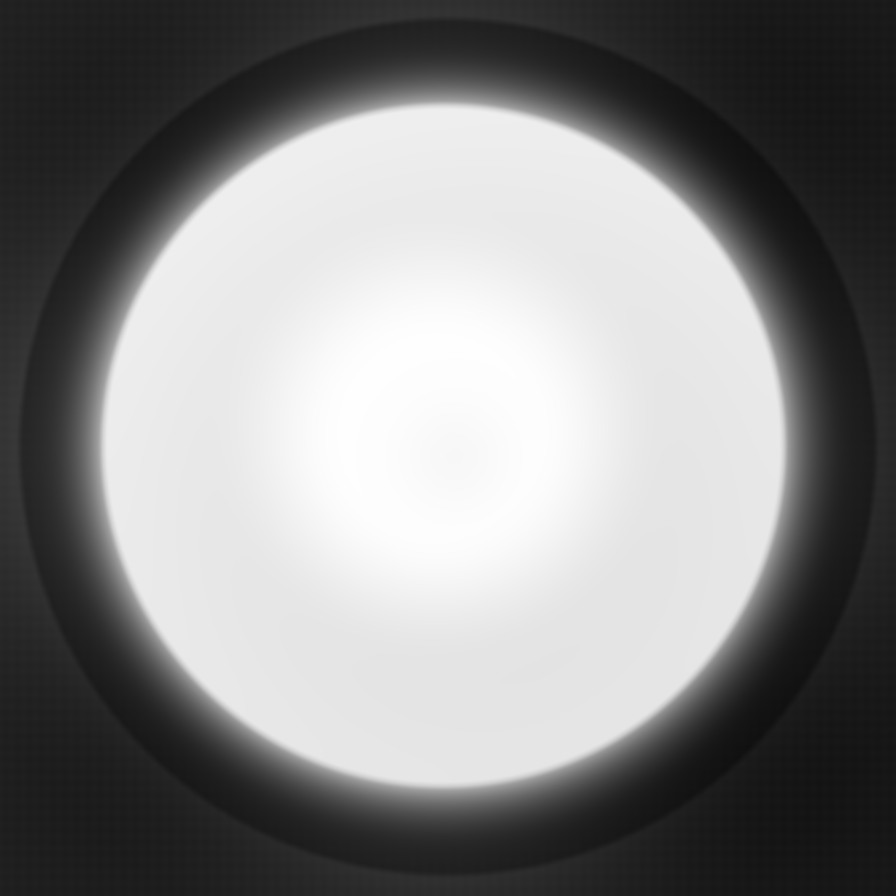
Write a WebGL 1 fragment shader that draws this background.

```glsl
precision highp float;
// Draws a pale glowing disc with a soft halo inside a dark, finely woven ring.

uniform vec2 u_resolution;

// Layout, in canvas units measured from the centre
const vec2 DISC_CENTER = vec2(-0.005, 0.0025);
const float DISC_RADIUS = 0.380;
const float DISC_SOFTNESS = 0.006;
const vec2 RING_CENTER = vec2(0.0, 0.001);
const float RING_RADIUS = 0.478;
const float RING_SOFTNESS = 0.005;

// Disc tones
const float FACE_TONE = 0.905;
const float CORE_TONE = 0.995;
const vec2 CORE_SHIFT = vec2(-0.006, 0.012);
const float CORE_INNER = 0.105;
const float CORE_OUTER = 0.255;
const float DIMPLE_DEPTH = 0.025;
const float DIMPLE_SIZE = 0.06;
const vec2 DIMPLE_SHIFT = vec2(0.012, -0.012);
const vec2 FACE_TILT = vec2(-0.02, 0.045);
const float RIM_LIFT = 0.012;

// Halo and surround tones
const float HALO_STRENGTH = 0.66;
const float HALO_WIDTH = 0.034;
const float RING_TONE = 0.005;
const float RING_AXIS_LIFT = 0.045;
const float RING_EDGE_LIFT = 0.035;
const vec2 RING_TILT = vec2(-0.015, 0.0);
const float OUTER_TONE = 0.095;
const float OUTER_AXIS_LIFT = 0.065;
const vec2 OUTER_TILT = vec2(-0.02, 0.005);
const float CORNER_LIFT = 0.15;

// Woven texture
const float WEAVE_COUNT = 76.0;
const float WEAVE_DEPTH = 0.006;
const float TAU = 6.2831853;

// Shading across the disc: bright core, faint central dimple, tilted light
float discTone(vec2 p) {
  float r = length(p);
  float face = FACE_TONE + dot(p, FACE_TILT);
  face += RIM_LIFT * smoothstep(0.26, DISC_RADIUS, r);
  float core = 1.0 - smoothstep(CORE_INNER, CORE_OUTER, length(p - CORE_SHIFT));
  float dimpleDist = length(p - DIMPLE_SHIFT) / DIMPLE_SIZE;
  return mix(face, CORE_TONE, core) - DIMPLE_DEPTH * exp(-dimpleDist * dimpleDist);
}

// Crossed threads
float weave(vec2 p) {
  vec2 threads = cos(TAU * WEAVE_COUNT * p);
  return WEAVE_DEPTH * 0.5 * (threads.x + threads.y);
}

// Dark ring and surround, lighter along the axes than along the diagonals
float surroundTone(vec2 p) {
  float r = length(p);
  vec2 dir = p / max(r, 0.001);
  float axis = dir.x * dir.x - dir.y * dir.y;
  axis *= axis;
  float ring = RING_TONE + RING_AXIS_LIFT * axis + dot(dir, RING_TILT);
  ring += RING_EDGE_LIFT * smoothstep(0.43, RING_RADIUS, r);
  float outer = OUTER_TONE + OUTER_AXIS_LIFT * axis + dot(dir, OUTER_TILT);
  outer += CORNER_LIFT * max(r - 0.58, 0.0);
  float edge = smoothstep(-RING_SOFTNESS, RING_SOFTNESS, r - RING_RADIUS);
  return mix(ring, outer, edge) + weave(p) * smoothstep(0.42, 0.52, r);
}

void main() {
  float side = min(u_resolution.x, u_resolution.y);
  vec2 p = (gl_FragCoord.xy - 0.5 * u_resolution) / side;
  vec2 discPos = p - DISC_CENTER;
  float discDist = length(discPos) - DISC_RADIUS;

  // Surround with the halo spilling over it
  float halo = HALO_STRENGTH * exp(-max(discDist, 0.0) / HALO_WIDTH);
  float tone = surroundTone(p - RING_CENTER) + halo;

  // Soft-edged disc on top
  float cover = 1.0 - smoothstep(-DISC_SOFTNESS, DISC_SOFTNESS, discDist);
  tone = mix(tone, discTone(discPos), cover);

  gl_FragColor = vec4(vec3(clamp(tone, 0.0, 1.0)), 1.0);
}
```
